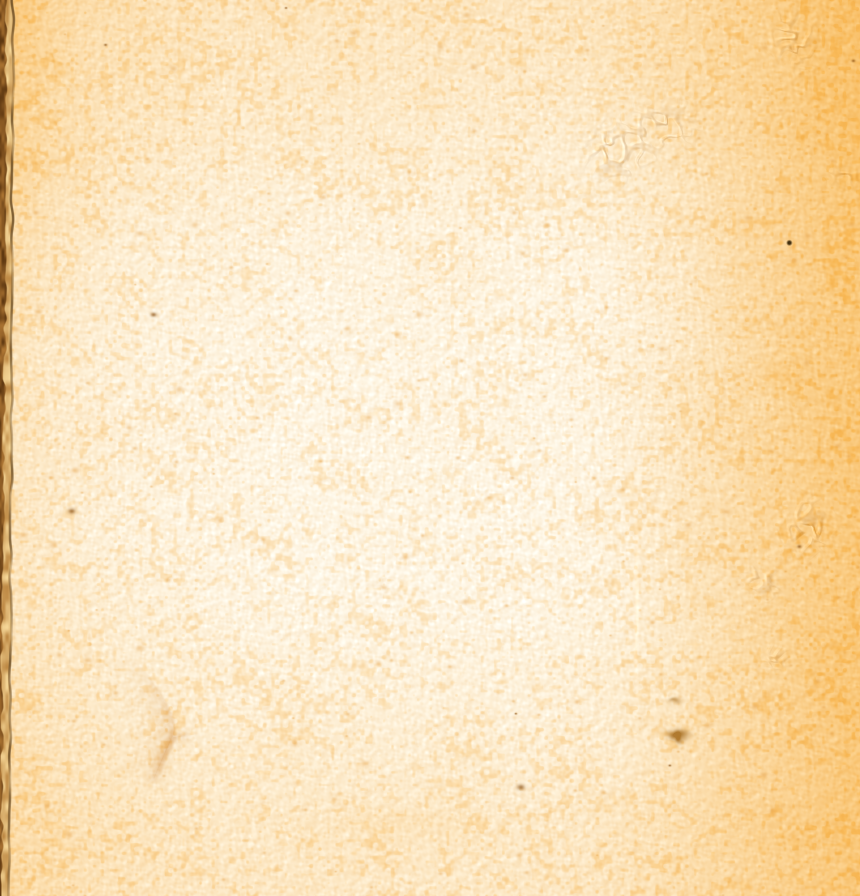
Reproduce this texture procedurally as a WebGL 2 fragment shader.

```glsl
#version 300 es
precision highp float;
uniform vec2 u_resolution;
out vec4 fragColor;

float hash(vec2 p) {
    return fract(sin(dot(p, vec2(127.1, 311.7))) * 43758.5453);
}

float noise(vec2 p) {
    vec2 cell = floor(p), f = fract(p);
    f = f * f * (3.0 - 2.0 * f);
    return mix(mix(hash(cell), hash(cell + vec2(1, 0)), f.x),
               mix(hash(cell + vec2(0, 1)), hash(cell + vec2(1, 1)), f.x), f.y);
}

float fbm(vec2 p) {
    float sum = 0.0, amp = 0.5;
    for (int i = 0; i < 4; i++) {
        sum += amp * noise(p);
        p = mat2(1.6, 1.2, -1.2, 1.6) * p + 7.3;
        amp *= 0.5;
    }
    return sum;
}

float glow(vec2 p, vec2 centre, vec2 radius) {
    vec2 d = (p - centre) / radius;
    return exp(-dot(d, d));
}

float segment(vec2 p, vec2 a, vec2 b) {
    vec2 ab = b - a;
    return length(p - a - ab * clamp(dot(p - a, ab) / dot(ab, ab), 0.0, 1.0));
}

// Ageing of the sheet: 0 is cream, 1 is deep amber
float ageing(vec2 p) {
    float age = 0.84 * pow(smoothstep(0.57, 1.0, p.x + 0.03 * (fbm(p * 5.0) - 0.5)), 1.45);
    age += 0.34 * exp(-p.x / 0.1);
    age += 0.30 * exp(-p.x / 0.06) * smoothstep(0.45, 1.0, p.y);
    age += 0.29 * smoothstep(0.6, 1.08, p.y) * (1.0 - 0.5 * smoothstep(0.7, 0.95, p.x));
    age += 0.25 * smoothstep(0.4, -0.05, p.y) * (1.0 - 0.9 * smoothstep(0.7, 0.95, p.x));
    age += 0.10 * glow(p, vec2(0.43, 0.08), vec2(0.09, 0.02));
    age += 0.14 * glow(p, vec2(0.87, 0.583), vec2(0.025, 0.018));
    age += 0.05 * glow(p, vec2(0.52, 0.69), vec2(0.05, 0.012));
    return age + 0.08 * (fbm(p * 12.0) - 0.45);
}

// Pulp height, slightly stretched along a diagonal
float pulp(vec2 p) {
    vec2 q = mat2(0.77, -0.64, 0.64, 0.77) * p;
    return 0.6 * noise(q * vec2(260.0, 150.0)) + 0.4 * noise(q * 330.0 + 9.0);
}

// Fine wrinkled contours in a few worn patches
float wrinkles(vec2 p) {
    float worn = glow(p, vec2(0.69, 0.83), vec2(0.03, 0.025))
               + glow(p, vec2(0.74, 0.86), vec2(0.028, 0.02))
               + glow(p, vec2(0.902, 0.413), vec2(0.022))
               + glow(p, vec2(0.855, 0.353), vec2(0.016))
               + glow(p, vec2(0.887, 0.955), vec2(0.018, 0.025))
               + 0.7 * glow(p, vec2(0.868, 0.265), vec2(0.01))
               + 0.7 * glow(p, vec2(0.942, 0.803), vec2(0.016, 0.008));
    float ridge = abs(noise(p * 105.0 + 1.5 * noise(p * 60.0)) - 0.5);
    return min(worn, 1.0) * smoothstep(0.16, 0.02, ridge);
}

// Sparse flecks, one per grid cell at most
float flecks(vec2 p, float count, float chance, float size) {
    float mark = 0.0;
    vec2 home = floor(p * count);
    for (int j = -1; j <= 1; j++)
        for (int i = -1; i <= 1; i++) {
            vec2 cell = home + vec2(i, j);
            vec2 centre = (cell + vec2(hash(cell + 3.1), hash(cell + 8.7))) / count;
            float radius = size * (0.5 + hash(cell + 5.9));
            float present = step(hash(cell + 1.7), chance);
            mark = max(mark, present * glow(p, centre, vec2(radius * 1.3, radius)));
        }
    return mark;
}

void main() {
    vec2 p = gl_FragCoord.xy / u_resolution.y;
    float pixel = 1.0 / u_resolution.y;

    // Paper tone and grain
    float relief = pulp(p) - pulp(p + vec2(0.0026, -0.0030));
    float clump = fbm(p * 28.0);
    float fibre = smoothstep(0.62, 1.0, noise(p * 210.0 + 5.0) * 0.75 + clump * 0.55);
    float age = ageing(p) + 0.20 * relief + 0.30 * fibre + 0.10 * (pulp(p + 2.0) - 0.45);
    vec3 color = mix(vec3(0.995, 0.962, 0.895), vec3(0.975, 0.745, 0.39), clamp(age, -0.12, 1.1));
    color -= vec3(0.025, 0.045, 0.06) * relief;

    // Worn patches and a faint upright scratch
    color -= vec3(0.10, 0.14, 0.17) * wrinkles(p);
    color += vec3(0.05, 0.07, 0.09) * wrinkles(p + vec2(0.003, -0.002));
    float scratch = glow(p, vec2(0.709 + 0.003 * noise(p * 30.0), 0.32), vec2(0.002, 0.07));
    color += 0.03 * scratch;

    // Curved crease at lower left, shaded on its inner side
    float bend = 0.196 - 6.5 * pow(p.y - 0.182, 2.0) - 0.006 * noise(p * 45.0);
    float inside = bend - p.x;
    float span = smoothstep(0.12, 0.16, p.y) * smoothstep(0.28, 0.2, p.y);
    float shade = smoothstep(-0.003, 0.002, inside) * exp(-max(inside, 0.0) / 0.016);
    color -= vec3(0.045, 0.10, 0.15) * shade * span;
    float fold = segment(p, vec2(0.192, 0.178), vec2(0.172, 0.132));
    fold = min(fold, segment(p, vec2(0.19, 0.176), vec2(0.206, 0.179)));
    color -= vec3(0.05, 0.10, 0.14) * exp(-fold / 0.004);

    // Flecks and stains
    color = mix(color, vec3(0.90, 0.64, 0.30), 0.42 * flecks(p, 26.0, 0.28, 0.0021));
    color = mix(color, vec3(0.58, 0.36, 0.12), 0.7 * flecks(p + 0.37, 9.0, 0.16, 0.0021));
    vec2 q = p + 0.006 * (vec2(noise(p * 120.0), noise(p * 120.0 + 40.0)) - 0.5);
    float stain = glow(q, vec2(0.757, 0.18), vec2(0.010, 0.005))
                + 0.8 * glow(q, vec2(0.759, 0.173), vec2(0.004, 0.005))
                + 0.5 * glow(q, vec2(0.753, 0.218), vec2(0.005, 0.004));
    color = mix(color, vec3(0.64, 0.41, 0.10), min(stain, 0.85));
    color = mix(color, vec3(0.25, 0.18, 0.06), smoothstep(0.003 + pixel, 0.001, length(p - vec2(0.881, 0.729))));

    // Worn binding along the left edge
    float edge = mix(0.0105, 0.0145, p.y) + 0.003 * (noise(vec2(3.0, p.y * 45.0)) - 0.5);
    float spine = mix(0.002, 0.0065, smoothstep(0.2, 0.8, p.y)) + 0.004 * (noise(vec2(8.0, p.y * 90.0)) - 0.5);
    vec3 binding = mix(vec3(0.97, 0.85, 0.60), vec3(0.74, 0.53, 0.26), noise(p * vec2(250.0, 90.0)));
    color = mix(color, binding, smoothstep(edge + pixel, edge - pixel, p.x));
    vec3 board = mix(vec3(0.36, 0.21, 0.06), vec3(0.68, 0.46, 0.20), noise(p * vec2(300.0, 110.0) + 4.0));
    color = mix(color, board, smoothstep(spine + pixel, spine - pixel, p.x));
    float rim = smoothstep(0.0012 + pixel, 0.0004, abs(p.x - edge));
    color = mix(color, vec3(0.42, 0.30, 0.14), rim * (0.15 + 0.75 * noise(vec2(1.0, p.y * 38.0))));

    fragColor = vec4(clamp(color, 0.0, 1.0), 1.0);
}
```
